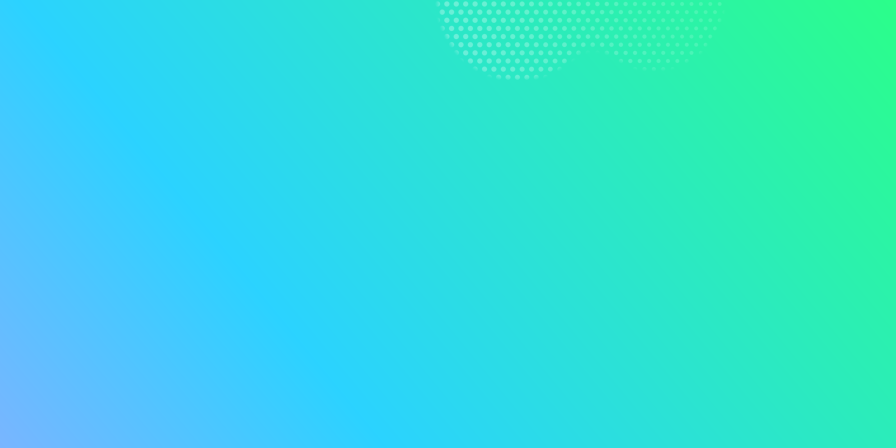
Reproduce this background procedurally as a WebGL 2 fragment shader.

```glsl
#version 300 es
precision highp float;
// A diagonal gradient from periwinkle through sky blue to spring green,
// with a soft blob of pale dots hanging from the top edge.
// The blob is a smooth union of circles that masks a staggered dot grid.

uniform vec2 u_resolution;
out vec4 fragColor;

const vec3 PERIWINKLE = vec3(0.475, 0.71, 1.0);
const vec3 SKY_BLUE = vec3(0.17, 0.825, 1.0);
const vec3 SPRING_GREEN = vec3(0.17, 1.0, 0.53);

float circle(vec2 p, vec2 center, float radius) {
    return length(p - center) - radius;
}

float smoothUnion(float a, float b, float k) {
    float h = max(k - abs(a - b), 0.0) / k;
    return min(a, b) - 0.25 * h * h * k;
}

// Three-stop ramp along a slanted axis
vec3 diagonalGradient(vec2 p, vec2 axis, float middle, float end) {
    float s = dot(p, axis);
    vec3 lower = mix(PERIWINKLE, SKY_BLUE, clamp(s / middle, 0.0, 1.0));
    float t = clamp((s - middle) / (end - middle), 0.0, 1.0);
    return mix(lower, SPRING_GREEN, t);
}

// Dots in rows, every other row shifted by half a step
float staggeredDots(vec2 p, float spacing, float radius, float blur) {
    vec2 grid = p / vec2(spacing, spacing * 0.866);
    float row = floor(grid.y);
    grid.x += 0.5 * mod(row, 2.0);
    vec2 cell = (fract(grid) - 0.5) * vec2(spacing, spacing * 0.866);
    return 1.0 - smoothstep(radius - blur, radius + blur, length(cell));
}

// Two-lobed patch, open at the top edge
float blobMask(vec2 p, float softness) {
    float leftLobe = circle(p, vec2(1.155, 1.0), 0.178);
    float rightLobe = circle(p, vec2(1.46, 1.0), 0.155);
    float d = smoothUnion(leftLobe, rightLobe, 0.08);
    return 1.0 - smoothstep(-softness, softness, d);
}

void main() {
    // Height is one unit, origin at the lower left
    vec2 p = gl_FragCoord.xy / u_resolution.y;
    float pixel = 1.0 / u_resolution.y;

    vec3 color = diagonalGradient(p, vec2(1.0, 0.82), 0.86, 2.86);

    // Dots fade and shrink toward the right
    float fade = smoothstep(1.0, 1.62, p.x);
    float radius = mix(0.0058, 0.0042, fade);
    float dots = staggeredDots(p, 0.021, radius, 0.75 * pixel);
    float opacity = mix(0.3, 0.14, fade);
    color = mix(color, vec3(1.0), dots * blobMask(p, 0.008) * opacity);

    fragColor = vec4(color, 1.0);
}
```
